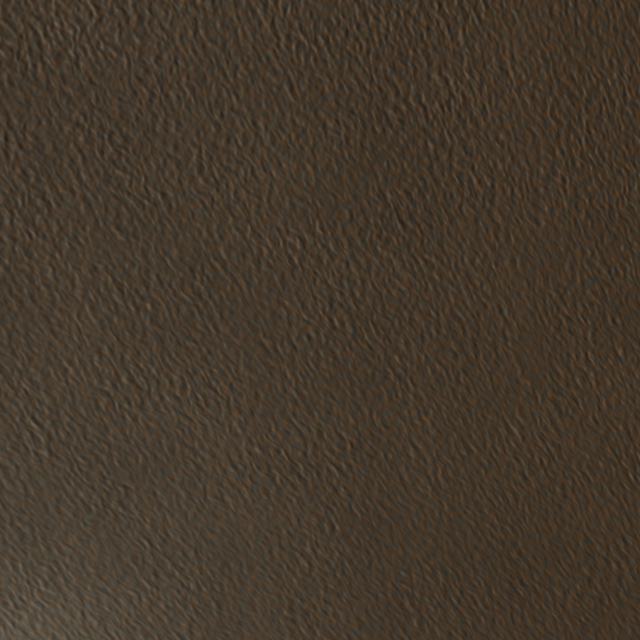
A Shadertoy shader for this texture:

```glsl
// Dark brown leather with a fine, slanted, slightly curving grain.
// Stretched gradient noise forms a height field that is lit from one side,
// then tinted with rusty flecks, grey highlights and a soft corner glow.

vec2 gradientAt(ivec2 cell) {
    uint h = uint(cell.x) * 1597334677u ^ uint(cell.y) * 3812015801u;
    h = (h ^ (h >> 15)) * 2246822519u;
    h = (h ^ (h >> 13)) * 3266489917u;
    float angle = float((h >> 8) & 65535u) * 6.28319 / 65536.0;
    return vec2(cos(angle), sin(angle));
}

float gradientNoise(vec2 p) {
    vec2 f = fract(p);
    ivec2 i = ivec2(floor(p));
    vec2 w = f * f * f * (f * (f * 6.0 - 15.0) + 10.0);
    float a = dot(gradientAt(i), f);
    float b = dot(gradientAt(i + ivec2(1, 0)), f - vec2(1, 0));
    float c = dot(gradientAt(i + ivec2(0, 1)), f - vec2(0, 1));
    float d = dot(gradientAt(i + ivec2(1, 1)), f - vec2(1, 1));
    return mix(mix(a, b, w.x), mix(c, d, w.x), w.y);
}

// Grain coordinates: x runs across the strokes, y along them.
vec2 grainSpace(vec2 p) {
    float across = 0.74 * p.x + 0.12 * p.x * p.x + 0.66 * p.y - 0.17 * p.y * p.y;
    float along = 0.48 * p.x - 0.87 * p.y;
    float wobble = gradientNoise(p * 26.0) + 0.4 * gradientNoise(p * 60.0 + 9.0);
    return vec2(across + 0.005 * wobble, along);
}

float leatherHeight(vec2 q) {
    return gradientNoise(q * vec2(108, 54))
         + 0.55 * gradientNoise(q * vec2(185, 105) + 31.0)
         + 0.25 * gradientNoise(q * vec2(150, 24) + 77.0);
}

void mainImage(out vec4 fragColor, in vec2 fragCoord) {
    vec2 p = fragCoord / iResolution.y;
    vec2 q = grainSpace(p);

    // Broad light: cooler on the left, browner on the right, glow at lower left
    vec3 color = mix(vec3(0.262, 0.219, 0.170), vec3(0.250, 0.200, 0.147),
                     smoothstep(0.1, 1.0, p.x));
    color += vec3(0.100, 0.108, 0.104) * exp(-3.4 * length(p * vec2(1.0, 1.3)));
    color *= 1.0 + 0.06 * gradientNoise(p * 4.0 + 3.0) + 0.05 * gradientNoise(p * 13.0);

    // Side-lit relief, stronger toward the top and in loose patches
    vec2 lightStep = vec2(0.0018, 0.0007);
    float relief = leatherHeight(q + lightStep) - leatherHeight(q - lightStep);
    float contrast = mix(0.75, 1.15, p.y) * (1.0 + 0.5 * gradientNoise(p * 9.0 + 17.0));
    float shade = relief * contrast;
    color *= 1.0 + 0.37 * shade;

    // Grey sheen on lit flanks, rust flecks scattered between them
    color += vec3(0.024, 0.030, 0.034) * smoothstep(0.2, 1.0, shade);
    float rust = gradientNoise(q * vec2(125, 80) + 53.0);
    color += vec3(0.055, 0.002, -0.036) * rust * mix(0.8, 1.2, p.x);

    fragColor = vec4(color, 1.0);
}
```
